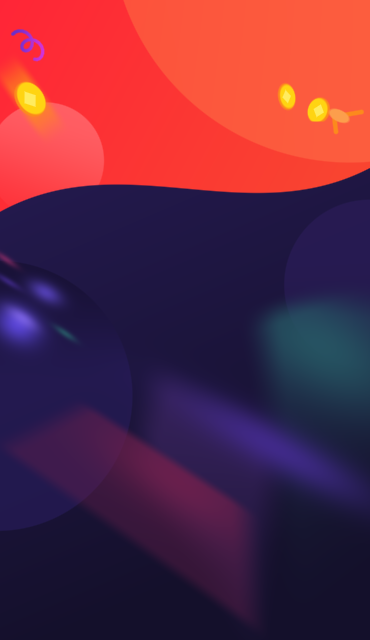
A WebGL 2 fragment shader for this background:

```glsl
#version 300 es
precision highp float;
// Red banner with a wavy lower edge over a deep indigo field: translucent discs,
// motion-blurred slabs of light, tilted gold discs and curled ribbons.
// Lengths are in canvas heights; layers are mixed from back to front.
uniform vec2 u_resolution;
out vec4 fragColor;

#define WIDTH 0.578
#define NIGHT_DARK vec3(0.078, 0.062, 0.168)
#define NIGHT_LIGHT vec3(0.137, 0.098, 0.300)
#define RED_LEFT vec3(1.00, 0.145, 0.215)
#define RED_RIGHT vec3(0.975, 0.265, 0.190)
#define ORANGE vec3(0.990, 0.365, 0.245)
#define GOLD vec3(1.00, 0.830, 0.070)
#define AMBER vec3(0.990, 0.540, 0.110)
#define VIOLET vec3(0.270, 0.170, 0.580)
#define TEAL vec3(0.155, 0.370, 0.410)
#define CRIMSON vec3(0.440, 0.125, 0.300)
#define CURL_STEPS 28

// Antialiased coverage of a signed distance
float fill(float d) {
  return clamp(0.5 - d * u_resolution.y / 1.4, 0.0, 1.0);
}

// Offset from a centre, expressed along a tilted axis
vec2 local(vec2 p, vec2 centre, float angle) {
  vec2 axis = vec2(cos(angle), sin(angle)), d = p - centre;
  return vec2(dot(d, axis), dot(d, vec2(-axis.y, axis.x)));
}

float ellipse(vec2 q, vec2 radii) {
  return (length(q / radii) - 1.0) * min(radii.x, radii.y);
}

float segment(vec2 p, vec2 a, vec2 b) {
  vec2 d = b - a;
  return length(p - a - d * clamp(dot(p - a, d) / dot(d, d), 0.0, 1.0));
}

// Gaussian spot stretched along a tilted axis
float glow(vec2 p, vec2 centre, vec2 size, float angle) {
  vec2 q = local(p, centre, angle) / size;
  return exp(-dot(q, q));
}

// Blurred half plane to the right of the line a-b
float side(vec2 p, vec2 a, vec2 b, float blur) {
  vec2 e = normalize(b - a);
  return smoothstep(-blur, blur, dot(p - a, vec2(e.y, -e.x)));
}

// Clockwise quad with its own blur on each edge
float slab(vec2 p, vec2 a, vec2 b, vec2 c, vec2 d, vec4 blur) {
  return side(p, a, b, blur.x) * side(p, b, c, blur.y)
       * side(p, c, d, blur.z) * side(p, d, a, blur.w);
}

float waveHeight(float x) {
  float s = x / WIDTH;
  return 0.669 + s * (0.318 + s * (-0.7315 + 0.482 * s));
}

vec3 night(vec2 p) {
  vec3 col = mix(NIGHT_DARK, NIGHT_LIGHT, clamp(1.4 * p.y - 0.6 * p.x + 0.05, 0.0, 1.0));
  // Large faint discs
  float leftDisc = fill(length(p - vec2(-0.004, 0.3815)) - 0.211);
  vec3 leftTone = mix(vec3(0.140, 0.100, 0.320), vec3(0.090, 0.065, 0.205), smoothstep(0.40, 0.58, p.y));
  col = mix(col, leftTone, leftDisc * 0.85);
  float rightDisc = fill(length(p - vec2(0.577, 0.555)) - 0.133);
  col = mix(col, vec3(0.155, 0.105, 0.325), rightDisc * smoothstep(0.38, 0.60, p.y) * 0.9);

  // Blurred slabs of light
  float teal = slab(p, vec2(0.405, 0.505), vec2(0.50, 0.542), vec2(0.80, 0.50), vec2(0.44, 0.22),
                    vec4(0.025, 0.035, 0.20, 0.035));
  col = mix(col, TEAL, teal * (0.25 + 0.65 * glow(p, vec2(0.535, 0.435), vec2(0.19, 0.075), -0.55)));
  float plum = slab(p, vec2(0.215, 0.30), vec2(0.25, 0.415), vec2(0.435, 0.315), vec2(0.395, 0.02),
                    vec4(0.035, 0.03, 0.035, 0.04));
  col = mix(col, vec3(0.215, 0.135, 0.355), plum * mix(0.35, 0.85, smoothstep(0.05, 0.38, p.y)));
  float crimson = slab(p, vec2(0.005, 0.300), vec2(0.135, 0.367), vec2(0.385, 0.205), vec2(0.397, 0.02),
                       vec4(0.022, 0.009, 0.028, 0.012));
  col = mix(col, CRIMSON, crimson * (0.36 + 0.52 * glow(p, vec2(0.275, 0.250), vec2(0.14, 0.05), -0.57)));
  col = mix(col, VIOLET, 0.85 * glow(p, vec2(0.435, 0.298), vec2(0.155, 0.034), -0.50));

  // Small streaks at the left
  col = mix(col, vec3(0.34, 0.26, 0.82), glow(p, vec2(0.027, 0.493), vec2(0.037, 0.027), -0.55));
  col = mix(col, vec3(0.57, 0.46, 0.98), 0.6 * glow(p, vec2(0.035, 0.503), vec2(0.025, 0.010), -0.60));
  col = mix(col, vec3(0.34, 0.26, 0.74), 0.9 * glow(p, vec2(0.071, 0.543), vec2(0.027, 0.014), -0.50));
  col = mix(col, VIOLET, 0.7 * glow(p, vec2(0.013, 0.560), vec2(0.022, 0.005), -0.55));
  col = mix(col, vec3(0.50, 0.16, 0.38), 0.8 * glow(p, vec2(0.009, 0.595), vec2(0.020, 0.005), -0.60));
  return mix(col, TEAL, 0.8 * glow(p, vec2(0.102, 0.479), vec2(0.019, 0.005), -0.60));
}

// Gold disc with a shaded rim and a pale diamond
vec3 coin(vec3 col, vec2 q, vec2 radii, float mask) {
  float d = ellipse(q, radii);
  vec3 face = mix(AMBER, GOLD, smoothstep(0.0, 0.0035, -d + 0.15 * q.y));
  float diamond = abs(q.x) / radii.x + abs(q.y) / radii.y - 0.5;
  face = mix(face, vec3(1.0, 0.95, 0.45), 0.8 * fill(diamond * radii.y));
  return mix(col, face, fill(d) * mask);
}

vec3 banner(vec2 p) {
  vec3 col = mix(RED_LEFT, RED_RIGHT, clamp(p.x * 1.5 + (1.0 - p.y) * 0.8, 0.0, 1.0));
  col = mix(col, ORANGE, fill(length(p - vec2(0.547, 1.12)) - 0.374) * (0.65 + 0.6 * p.x));
  float pinkDisc = fill(length(p - vec2(0.0716, 0.749)) - 0.091);
  col = mix(col, vec3(1.0, 0.40, 0.42), pinkDisc * smoothstep(0.63, 0.86, p.y + 0.3 * p.x) * 0.85);

  // Falling coin with its trail, then two resting coins
  vec2 q = local(p, vec2(0.047, 0.845), -0.95);
  float trail = smoothstep(0.028, 0.012, abs(q.y)) * smoothstep(0.080, 0.015, abs(q.x));
  col = mix(col, AMBER, trail * 0.75);
  col = coin(col, q, vec2(0.0295, 0.0215), 1.0);
  col = coin(col, local(p, vec2(0.448, 0.849), -1.4), vec2(0.021, 0.0135), 1.0);
  col = coin(col, local(p, vec2(0.498, 0.827), 1.25), vec2(0.021, 0.017), fill(0.810 - p.y));

  // Orange streamer
  vec2 knot = vec2(0.530, 0.819);
  float tails = min(segment(p, knot, vec2(0.565, 0.825)), segment(p, knot - vec2(0.008, 0.0), vec2(0.525, 0.794)));
  col = mix(col, AMBER, fill(tails - 0.0035));
  col = mix(col, vec3(0.99, 0.62, 0.30), fill(ellipse(local(p, knot, -0.45), vec2(0.017, 0.009))));

  // Curled violet ribbon
  float curl = 1.0;
  vec2 last = vec2(0.022, 0.948);
  for (int i = 1; i <= CURL_STEPS; i++) {
    float t = float(i) / float(CURL_STEPS);
    vec2 next = mix(vec2(0.030, 0.943), vec2(0.060, 0.918), t) + 0.012 * vec2(-cos(11.5 * t), sin(11.5 * t));
    curl = min(curl, segment(p, last, next));
    last = next;
  }
  return mix(col, mix(vec3(0.42, 0.18, 0.80), vec3(0.82, 0.20, 0.85), smoothstep(0.02, 0.07, p.x)), fill(curl - 0.0026));
}

void main() {
  vec2 p = gl_FragCoord.xy / u_resolution.y;
  float aboveWave = fill((waveHeight(p.x) - p.y) * 0.97);
  fragColor = vec4(mix(night(p), banner(p), aboveWave), 1.0);
}
```
